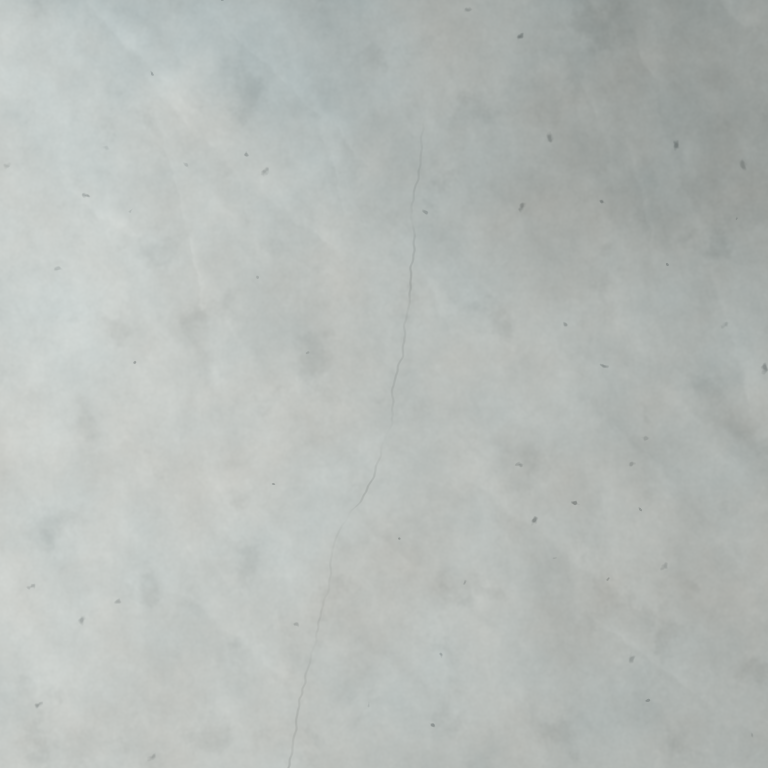
A Shadertoy shader for this texture:

```glsl
// Pale trowelled concrete: a soft light falloff towards the upper right, cloudy
// gradient noise, one-sided diagonal trowel marks, a hairline crack and
// a scatter of small dark pits.

vec2 hash2(vec2 p) {
    vec3 q = fract(p.xyx * vec3(0.1031, 0.1030, 0.0973));
    q += dot(q, q.yzx + 33.33);
    return fract((q.xx + q.yz) * q.zy);
}

float gradientNoise(vec2 p) {
    vec2 i = floor(p), f = fract(p);
    vec2 u = f * f * f * (f * (f * 6.0 - 15.0) + 10.0);
    vec2 e = vec2(0.0, 1.0);
    float a = dot(hash2(i) * 2.0 - 1.0, f);
    float b = dot(hash2(i + e.yx) * 2.0 - 1.0, f - e.yx);
    float c = dot(hash2(i + e.xy) * 2.0 - 1.0, f - e.xy);
    float d = dot(hash2(i + e.yy) * 2.0 - 1.0, f - e.yy);
    return mix(mix(a, b, u.x), mix(c, d, u.x), u.y);
}

float fbm(vec2 p) {
    float sum = 0.0, amp = 0.5;
    for (int i = 0; i < 5; i++) {
        sum += amp * gradientNoise(p);
        p = mat2(1.6, 1.2, -1.2, 1.6) * p + 7.3;
        amp *= 0.6;
    }
    return sum;
}

vec2 rotate(vec2 p, float a) {
    return mat2(cos(a), -sin(a), sin(a), cos(a)) * p;
}

// Curved smears, crisp on one side and fading out on the other
float trowelMarks(vec2 p) {
    float sum = 0.0;
    for (int i = 0; i < 26; i++) {
        float n = float(i);
        vec2 place = hash2(vec2(n, 11.0));
        vec2 shape = hash2(vec2(n, 47.0));
        vec2 look = hash2(vec2(n, 83.0));
        vec2 q = rotate(p - place, mix(0.2, 0.95, shape.x));
        float across = q.x + 0.35 * q.y * q.y + 0.025 * fbm(p * 14.0 + n);
        float width = mix(0.006, 0.06, shape.y * shape.y);
        float soft = mix(0.003, 0.012, look.x);
        float span = mix(0.06, 0.26, look.y);
        float profile = smoothstep(-soft, soft, across) * exp(-max(across, 0.0) / width);
        float ends = 1.0 - smoothstep(0.3, 1.0, abs(q.y) / span);
        float patchy = max(0.0, 0.8 + 1.8 * fbm(p * 12.0 + n * 3.1));
        sum += (look.x > 0.35 ? -0.032 : 0.026) * profile * ends * patchy;
    }
    return sum;
}

// Thin wandering crack climbing from the bottom edge
float crack(vec2 p) {
    float path = 0.375 + 0.21 * p.y
        + 0.036 * smoothstep(0.28, 0.4, p.y) * (1.0 - smoothstep(0.5, 0.87, p.y))
        + 0.010 * gradientNoise(vec2(p.y * 16.0, 3.7))
        + 0.005 * gradientNoise(vec2(p.y * 70.0, 9.2));
    float line = 1.0 - smoothstep(0.0003, 0.0026, abs(p.x - path));
    float strength = 0.65 + 1.3 * gradientNoise(vec2(p.y * 22.0, 5.5));
    return line * max(strength, 0.1) * (1.0 - smoothstep(0.72, 0.9, p.y));
}

// Sparse pits on a jittered grid, most of them tiny
float pits(vec2 p) {
    vec2 grid = rotate(p, 0.6) * 13.0 + 20.0;
    vec2 cell = floor(grid);
    vec2 chance = hash2(cell + 19.0);
    vec2 centre = 0.12 + 0.76 * hash2(cell + 61.0);
    vec2 q = rotate((fract(grid) - centre) / 13.0, chance.y * 6.0) * vec2(1.0, 0.6);
    float radius = mix(0.0012, 0.0036, chance.y * chance.y);
    float r = length(q) + 0.003 * gradientNoise(p * 190.0);
    float spot = 1.0 - smoothstep(radius * 0.2, radius * 1.6, r);
    return spot * step(chance.x, 0.24) * mix(0.25, 1.0, fract(chance.x * 37.0));
}

void mainImage(out vec4 fragColor, in vec2 fragCoord) {
    vec2 p = fragCoord / iResolution.y;
    vec2 warped = p + 0.12 * vec2(fbm(p * 4.0), fbm(p * 4.0 + 31.0));

    // Broad lighting
    float tone = 0.788 - 0.098 * smoothstep(-0.05, 1.05, warped.x);
    tone -= 0.105 * smoothstep(0.3, 1.0, warped.y) * smoothstep(0.25, 0.95, warped.x);
    tone -= 0.035 * smoothstep(0.9, 1.05, warped.y - 0.2 * warped.x);
    tone -= 0.015 * smoothstep(0.35, 0.0, p.y);

    // Bluish stain at the top with a ragged diagonal lower edge
    float edge = warped.y + 0.68 * warped.x - 1.04 + 0.1 * fbm(p * 13.0 + 8.0);
    float stain = smoothstep(-0.04, 0.10, edge) * (1.0 - smoothstep(0.38, 0.66, warped.x))
        * smoothstep(0.66, 0.98, warped.y);
    tone -= 0.055 * stain;

    // Clouds, streaks along the trowel direction, and fine grain
    vec2 along = rotate(warped, 0.45);
    tone += 0.075 * fbm(p * 4.5 + 2.0);
    tone += 0.060 * fbm(along * vec2(11.0, 3.5) + 13.0);
    tone += 0.045 * fbm(p * 22.0 + 5.0);
    tone += 0.014 * gradientNoise(p * 110.0) + 0.010 * gradientNoise(p * 210.0);
    tone -= 0.035 * smoothstep(0.1, 0.35, fbm(p * 11.0 + 40.0));
    tone += trowelMarks(p);

    // Greenish grey, cooler above and warmer at the lower left
    vec3 color = tone + vec3(0.0, 0.017, 0.003);
    float cool = 0.5 * smoothstep(0.4, 1.0, p.y) * (1.0 - 0.6 * p.x) + 0.5 * stain;
    color += cool * vec3(-0.018, 0.002, 0.014);
    color += 0.03 * fbm(p * 6.0 + 70.0) * vec3(1.0, 0.0, -0.5);

    color -= 0.060 * crack(p);
    color -= 0.19 * pits(p) * vec3(1.0, 0.98, 0.95);
    fragColor = vec4(color, 1.0);
}
```
